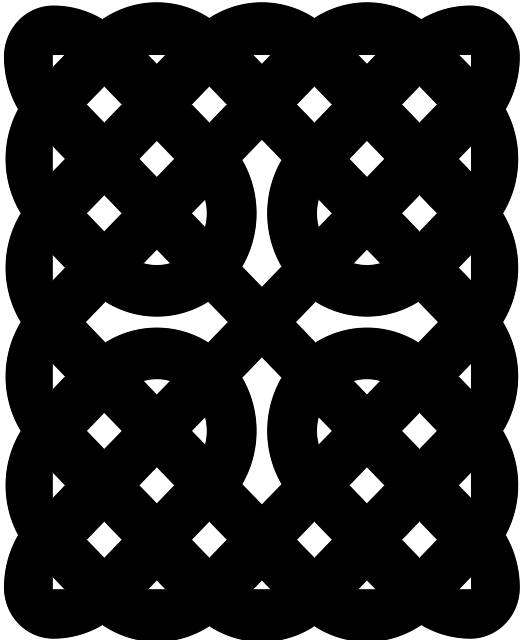
Give the GLSL for this pattern, as a WebGL 1 fragment shader.

```glsl
precision highp float;
// A black plaited knot panel on white: thick strands leave diamond gaps,
// a cross-shaped opening in the middle and a scalloped rim.
// One quadrant is built on a unit lattice and mirrored into the other three.

uniform vec2 u_resolution;

#define CENTRE vec2(0.496, 0.4967)   // crossing of the axes, in canvas units
#define STEP vec2(0.0995, 0.0850)    // lattice spacing, in canvas units
#define LOOP_OUT 1.88                // outer radius of every strand loop
#define LOOP_IN 0.95                 // inner radius of the four central loops
#define GAP 0.33                     // half diagonal of the diamond gaps
#define RIM_GAP 0.25                 // the same for gaps along the rim
#define RIM_CLIP vec2(3.98, 4.91)    // inner edge of the rim strand
#define ARM 1.35                     // half length of a cross arm
#define TIP vec2(3.97, 4.88)         // centre of the rounded corner
#define TIP_RADIUS 0.94

const vec3 INK = vec3(0.0);
const vec3 PAPER = vec3(1.0);
const float DIAGONAL = 0.70711;

float disc(vec2 p, float radius) {
  return length(p) - radius;
}

float box(vec2 p, vec2 halfSize) {
  vec2 d = abs(p) - halfSize;
  return length(max(d, 0.0)) + min(max(d.x, d.y), 0.0);
}

float diamond(vec2 p, float radius) {
  return (abs(p.x) + abs(p.y) - radius) * DIAGONAL;
}

// Pointed corner loop: two large arcs joined by a small round tip
float cornerLoop(vec2 q) {
  vec2 d = q - TIP;
  if (d.x > 0.0 && d.y > 0.0) return disc(d, TIP_RADIUS);
  float shift = LOOP_OUT - TIP_RADIUS;
  float side = d.y <= 0.0 ? disc(d + vec2(shift, 0.0), LOOP_OUT) : -9.0;
  float top = d.x <= 0.0 ? disc(d + vec2(0.0, shift), LOOP_OUT) : -9.0;
  return max(side, top);
}

// Scalloped outline: repeated loops along the side and the top
float outline(vec2 q) {
  float sideY = clamp(floor(q.y * 0.5) * 2.0 + 1.0, 1.0, 3.0);
  float topX = clamp(floor(q.x * 0.5 + 0.5) * 2.0, 0.0, 2.0);
  float lobes = min(disc(q - vec2(3.0, sideY), LOOP_OUT),
                    disc(q - vec2(topX, 4.0), LOOP_OUT));
  float body = box(q, vec2(4.0, 5.0));
  return min(min(lobes, body), cornerLoop(q));
}

// Diamonds on the odd lattice points, cut by the rim and the central loop
float gaps(vec2 q) {
  vec2 cell = abs(mod(vec2(q.x + q.y, q.x - q.y), 2.0) - 1.0);
  float onRim = abs(step(3.5, q.x) - step(4.5, q.y));
  float size = mix(GAP, RIM_GAP, onRim);
  float d = (max(cell.x, cell.y) - size) * DIAGONAL;
  vec2 beyond = q - RIM_CLIP;
  d = max(d, max(beyond.x, beyond.y));
  vec2 fromLoop = q - 2.0;
  float ring = max(LOOP_IN - length(fromLoop), disc(fromLoop, LOOP_OUT));
  float inward = (fromLoop.x + fromLoop.y) * DIAGONAL;
  return max(d, -max(ring, inward));
}

// Cross arms: long diamonds pinched by the central loops
float crossArms(vec2 q) {
  float arms = min(diamond(q - vec2(0.0, 2.0), ARM),
                   diamond(q - vec2(2.0, 0.0), ARM));
  return max(arms, -disc(q - 2.0, LOOP_OUT + 0.02));
}

void main() {
  vec2 uv = gl_FragCoord.xy / u_resolution;
  vec2 q = abs((uv - CENTRE) / STEP);
  float openings = min(gaps(q), crossArms(q));
  float knot = max(outline(q), -openings);
  float pixel = 1.0 / (STEP.y * u_resolution.y);
  float paper = smoothstep(-0.6 * pixel, 0.6 * pixel, knot);
  gl_FragColor = vec4(mix(INK, PAPER, paper), 1.0);
}
```
